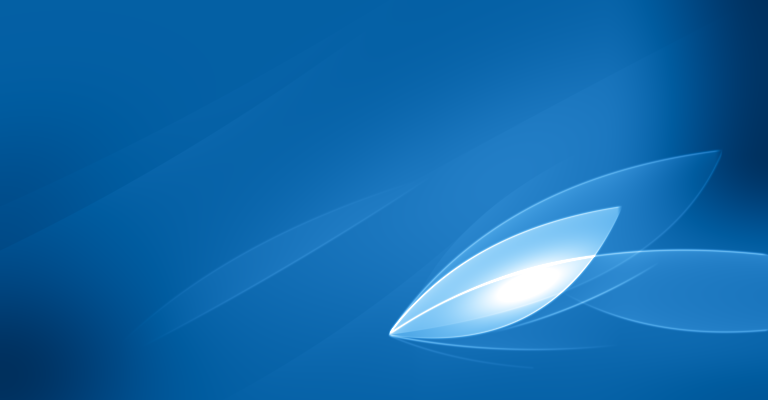
This background is drawn by a Shadertoy shader. Its source:

```glsl
// Glowing glass leaf and ribbon over a blue field crossed by faint diagonal veils.
// Every edge is a quadratic arc solved for its height at x; light is summed as one
// scalar and then mapped to a blue ramp.

#define BASE_LIGHT 0.375
#define GLOW_LIGHT 0.11
#define SHADE_RIGHT 0.20
#define SHADE_LEFT 0.19
#define LEAF_LIGHT 0.17
#define CORE_LIGHT 0.36
#define LINE_WIDTH 0.0028

const vec2 STEM = vec2(0.97, 0.1625);
const vec2 LEAF_TIP = vec2(1.8075, 0.625);
const vec2 PETAL_TIP = vec2(1.5575, 0.485);

// Signed distance above an arc (x) and the arc parameter (y); needs a.x < b.x < c.x
vec2 arc(vec2 p, vec2 a, vec2 b, vec2 c) {
    float x = clamp(p.x, a.x, c.x) - a.x;
    float run = b.x - a.x;
    float bend = a.x - 2.0 * b.x + c.x;
    float t = clamp(x / (run + sqrt(max(run * run + bend * x, 0.0))), 0.0, 1.0);
    float y = mix(mix(a.y, b.y, t), mix(b.y, c.y, t), t);
    vec2 tangent = normalize(mix(b - a, c - b, t));
    return vec2((p.y - y) * tangent.x, t);
}

float cover(float d) {
    float soft = max(0.002, 0.8 / iResolution.y);
    return smoothstep(-soft, soft, d);
}

float within(float t) {
    return smoothstep(0.0, 0.02, t) * smoothstep(0.0, 0.02, 1.0 - t);
}

float bell(float t) { return sin(3.14159 * t); }

// Thin bright edge
float stroke(vec2 e) {
    float w = max(LINE_WIDTH, 0.7 / iResolution.y);
    return exp(-e.x * e.x / (w * w)) * within(e.y);
}

// Light fading away from an edge; the sign of depth picks the side
float veil(vec2 e, float depth) {
    return cover(e.x * sign(depth)) * exp(-max(e.x / depth, 0.0)) * bell(e.y);
}

// Gaussian spot, stretched along a direction
float spot(vec2 p, vec2 center, vec2 dir, vec2 size) {
    vec2 d = p - center;
    dir = normalize(dir);
    vec2 q = vec2(dot(d, dir), dot(d, vec2(-dir.y, dir.x))) / size;
    return exp(-dot(q, q));
}

float background(vec2 p) {
    float l = BASE_LIGHT;
    l += GLOW_LIGHT * spot(p, vec2(1.25, 0.56), vec2(0.87, 0.42), vec2(0.62, 0.23));
    l += 0.05 * spot(p, vec2(1.65, 0.25), vec2(1.0, 0.1), vec2(0.4, 0.2));
    l -= SHADE_RIGHT * smoothstep(1.5, 1.92, p.x) * smoothstep(0.3, 0.62, p.y);
    l -= SHADE_LEFT * spot(p, vec2(0.0, 0.06), vec2(1.0, 0.1), vec2(0.36, 0.27));
    l -= 0.06 * spot(p, vec2(0.0, 0.5), vec2(1.0, 0.4), vec2(0.3, 0.2));
    l -= 0.04 * smoothstep(1.4, 1.92, p.x) * (1.0 - smoothstep(0.0, 0.15, p.y));

    // Diagonal veils
    vec2 sheet = arc(p, vec2(-0.4, 0.2), vec2(0.3, 0.47), vec2(0.95, 0.95));
    vec2 high = arc(p, vec2(-0.4, 0.32), vec2(0.35, 0.6), vec2(1.1, 1.08));
    vec2 low = arc(p, vec2(0.5, -0.03), vec2(0.95, 0.2), vec2(1.3, 0.55));
    vec2 far = arc(p, vec2(0.95, 0.5), vec2(1.4, 0.75), vec2(1.85, 0.98));
    vec2 bandTop = arc(p, vec2(0.3, 0.14), vec2(0.575, 0.405), vec2(1.05, 0.55));
    vec2 bandLow = arc(p, vec2(0.35, 0.13), vec2(0.725, 0.325), vec2(1.08, 0.56));
    l += 0.025 * veil(sheet, -0.1) + 0.012 * veil(high, -0.08);
    l += 0.018 * veil(low, -0.07) + 0.015 * veil(far, -0.1);
    l += 0.03 * veil(bandTop, -0.1) + 0.035 * veil(bandLow, 0.08);
    l += 0.04 * stroke(bandTop) * bell(bandTop.y);
    l += 0.06 * stroke(bandLow) * bell(bandLow.y);
    return l;
}

float ribbon(vec2 p) {
    vec2 top = arc(p, STEM, vec2(1.355, 0.4275), vec2(1.925, 0.3625));
    vec2 low = arc(p, vec2(1.375, 0.2875), vec2(1.603, 0.144), vec2(1.925, 0.175));
    vec2 fold = arc(p, vec2(1.225, 0.1675), vec2(1.45, 0.22), vec2(1.65, 0.345));
    vec2 hem = arc(p, STEM, vec2(1.25, 0.105), vec2(1.55, 0.1375));
    vec2 trail = arc(p, STEM, vec2(1.125, 0.095), vec2(1.3375, 0.08));
    float inside = cover(-top.x) * cover(low.x) * smoothstep(1.38, 1.6, p.x);
    float l = inside * (0.04 + 0.11 * exp(top.x / 0.035) + 0.05 * exp(-low.x / 0.05));
    l += 0.22 * stroke(top) + 0.16 * stroke(low) * smoothstep(0.0, 0.5, low.y);
    l += 0.2 * stroke(fold) * bell(fold.y) + 0.05 * veil(fold, 0.05);
    l += 0.28 * stroke(hem) * (1.0 - hem.y) + 0.06 * veil(hem, 0.05);
    return l + 0.08 * stroke(trail) * (1.0 - 0.7 * trail.y);
}

float leaf(vec2 p) {
    vec2 top = arc(p, STEM, vec2(1.236, 0.556), LEAF_TIP);
    vec2 low = arc(p, STEM, vec2(1.661, 0.256), LEAF_TIP);
    vec2 petalTop = arc(p, STEM, vec2(1.161, 0.426), PETAL_TIP);
    vec2 petalLow = arc(p, STEM, vec2(1.386, 0.101), PETAL_TIP);
    vec2 halo = arc(p, vec2(1.03, 0.23), vec2(1.13, 0.46), vec2(1.45, 0.62));
    float outer = cover(-top.x) * cover(low.x) * within(top.y);
    float petal = cover(-petalTop.x) * cover(petalLow.x) * within(petalTop.y);
    float l = outer * (0.03 + 0.12 * exp(top.x / 0.05) * (1.0 - 0.5 * top.y));
    l += 0.15 * stroke(top) + 0.09 * stroke(low) * low.y + 0.03 * veil(halo, -0.08);
    l += petal * (LEAF_LIGHT + 0.07 * exp(petalTop.x / 0.04));
    l += petal * CORE_LIGHT * spot(p, vec2(1.32, 0.285), vec2(0.9, 0.38), vec2(0.2, 0.07));
    l += 0.3 * stroke(petalTop) * (1.0 - 0.6 * petalTop.y);
    l += 0.2 * stroke(petalLow) * bell(petalLow.y);
    return l + 0.06 * spot(p, vec2(1.3, 0.29), vec2(0.9, 0.5), vec2(0.33, 0.15));
}

// Scalar light to blue ramp: near black blue, azure, sky, white
vec3 ramp(float l) {
    l = clamp(l, 0.0, 1.0);
    float sheen = max(l - 0.58, 0.0);
    return vec3(max(l - 0.36, 0.0) + 2.05 * sheen * sheen, l, 1.0 - pow(1.0 - l, 2.2));
}

void mainImage(out vec4 fragColor, in vec2 fragCoord) {
    vec2 p = fragCoord / iResolution.xy * vec2(1.92, 1.0);
    fragColor = vec4(ramp(background(p) + ribbon(p) + leaf(p)), 1.0);
}
```
